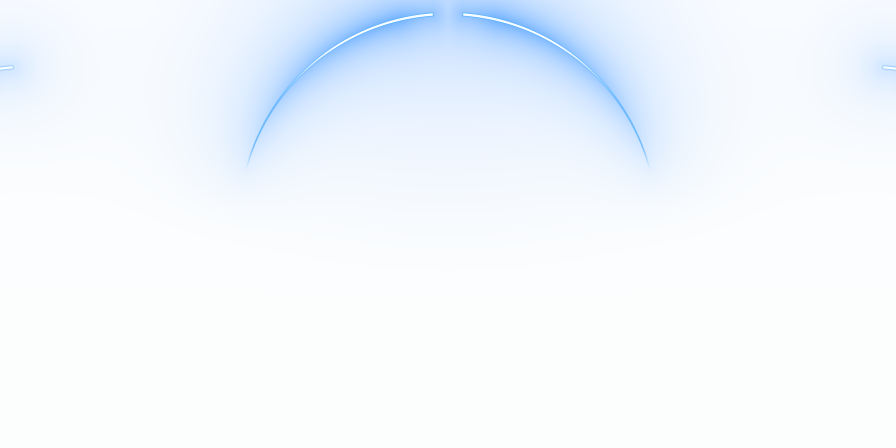
A Shadertoy shader for this background:

```glsl
// Pale backdrop with thin glowing blue arcs that form an open dome of light.

const float RADIUS = 0.466;
const float ARC_START = 0.078;
const float ARC_END = 1.33;

// Light of an arc running clockwise from the top of a circle.
// Returns x: soft blue glow, y: blue stroke, z: white core.
vec3 arcLight(vec2 p, vec2 center) {
    vec2 q = p - center;
    float angle = clamp(atan(q.x, q.y), ARC_START, ARC_END);
    float along = (angle - ARC_START) / (ARC_END - ARC_START);
    float dist = length(q - RADIUS * vec2(sin(angle), cos(angle)));

    // The tight glow follows the arc, the wide one fades with height
    float fade = (1.0 - pow(along, 1.4)) * mix(0.5, 1.0, smoothstep(0.0, 0.15, along));
    float glow = 0.72 * fade * exp(-dist / 0.032);
    glow += 0.45 * exp(-dist / 0.1) * smoothstep(-0.1, 0.42, q.y);

    // The stroke narrows towards the tip
    float pixel = 1.0 / iResolution.y;
    float halfWidth = mix(0.0042, 0.0006, along);
    float stroke = 1.0 - smoothstep(halfWidth - pixel * 0.5, halfWidth + pixel, dist);
    stroke *= 1.0 - smoothstep(0.88, 1.0, along);
    float core = 1.0 - smoothstep(halfWidth * 0.3, halfWidth * 0.6 + pixel * 0.7, dist);
    core *= 1.0 - smoothstep(0.35, 0.75, along);
    return vec3(glow, stroke, core);
}

void mainImage(out vec4 fragColor, in vec2 fragCoord) {
    // Height runs from 0 to 1; x is mirrored about the middle
    vec2 p = fragCoord / iResolution.y;
    float halfSpan = 0.5 * iResolution.x / iResolution.y;
    p.x = abs(p.x - halfSpan);

    // Nearly white ground with a broad haze under the dome
    vec3 color = mix(vec3(0.989, 0.994, 0.992), vec3(0.987, 0.991, 0.998), p.y);
    float haze = 0.17 * exp(-p.x * p.x / 0.17) * smoothstep(0.3, 0.95, p.y);
    color -= haze * vec3(0.45, 0.26, -0.02);

    // Central dome and the arcs entering at the sides
    vec3 dome = arcLight(p, vec2(0.0, 0.503));
    vec3 side = arcLight(p, vec2(halfSpan - 0.0625, 0.385));
    float glow = dome.x + 0.5 * side.x;
    color -= min(glow, 1.2) * vec3(0.45, 0.24, -0.01);

    // Blue strokes with white cores
    color = mix(color, vec3(0.38, 0.71, 1.0), 0.92 * max(dome.y, 0.6 * side.y));
    color = mix(color, vec3(0.97, 0.99, 1.0), max(dome.z, side.z));

    fragColor = vec4(clamp(color, 0.0, 1.0), 1.0);
}
```
